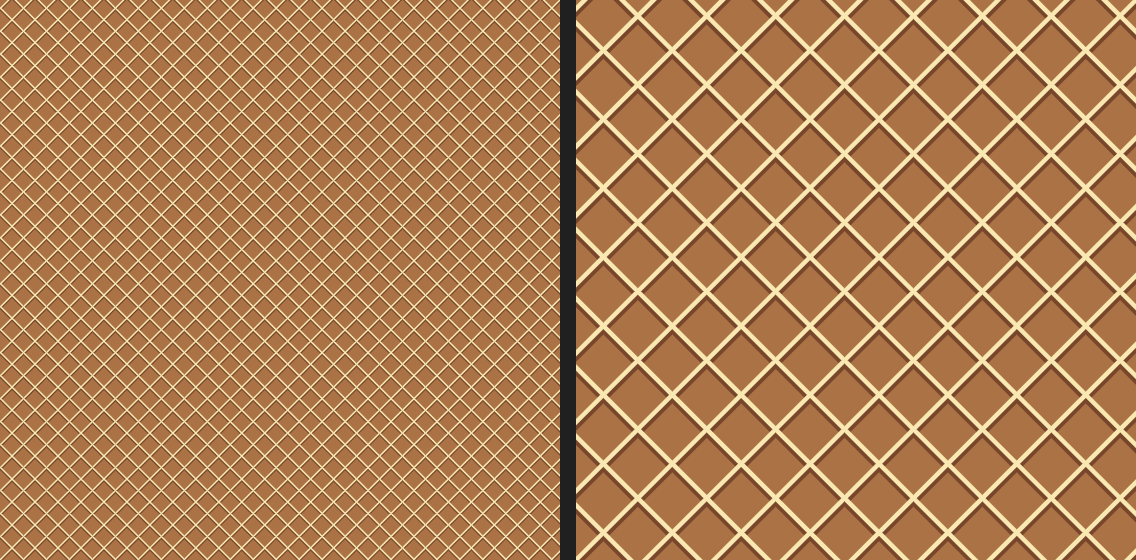
Left, the full canvas; right, a detail of the centre.
Reproduce this pattern procedurally as a WebGL 1 fragment shader.

```glsl
precision highp float;
// Diagonal lattice of thin cream lines on a flat tan ground.
// Two families of 45 degree stripes are repeated with fract; each line
// casts a narrow brown shadow along its lower side.

uniform vec2 u_resolution;

#define REPEATS 24.381                    // diamonds across and down
#define CROSSING vec2(0.001, 0.001)       // position of one line crossing
#define LINE_WIDTH 0.00268                // in canvas units
#define SHADOW_WIDTH 0.0023
#define GROUND_COLOR vec3(0.67, 0.45, 0.27)
#define SHADOW_COLOR vec3(0.47, 0.28, 0.17)
#define LINE_COLOR vec3(0.98, 0.91, 0.70)

// Signed distance of each coordinate to its nearest stripe centre.
vec2 stripeDistance(vec2 position, float period) {
  return (fract(position / period + 0.5) - 0.5) * period;
}

// Antialiased coverage of a band around the given centre.
vec2 bandCoverage(vec2 distance, float center, float width, float pixel) {
  return clamp((0.5 * width - abs(distance - center)) / pixel + 0.5, 0.0, 1.0);
}

void main() {
  float pixel = 1.0 / min(u_resolution.x, u_resolution.y);
  vec2 p = gl_FragCoord.xy * pixel - CROSSING;

  // Rotated axes: both increase upwards, across the two line directions.
  vec2 across = vec2(p.y + p.x, p.y - p.x) * 0.70711;
  vec2 d = stripeDistance(across, 0.70711 / REPEATS);

  // The shadow reaches under the line so no ground shows between them.
  float shadowSpan = SHADOW_WIDTH + 0.5 * LINE_WIDTH;
  vec2 shadow = bandCoverage(d, -0.5 * shadowSpan, shadowSpan, pixel);
  vec2 line = bandCoverage(d, 0.0, LINE_WIDTH, pixel);

  // Shadows first, then both line families on top.
  vec3 color = mix(GROUND_COLOR, SHADOW_COLOR, max(shadow.x, shadow.y));
  color = mix(color, LINE_COLOR, max(line.x, line.y));

  gl_FragColor = vec4(color, 1.0);
}
```
